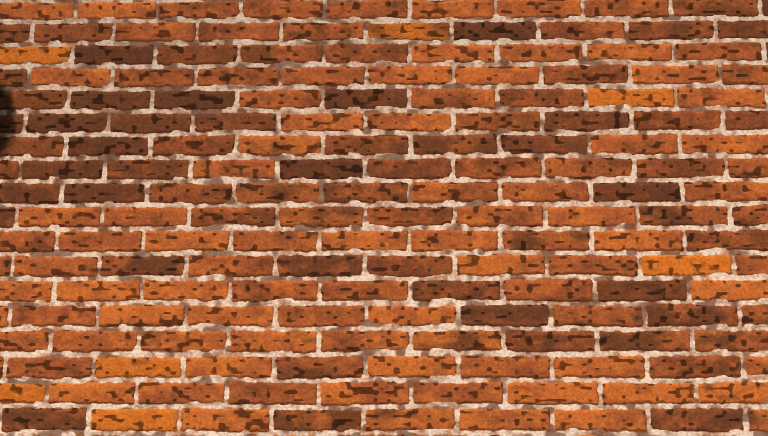
A WebGL 1 fragment shader for this texture:

```glsl
precision highp float;
// Weathered brick wall in running bond, seen slightly from below: 18 courses of
// about eight and a half bricks. Rounded boxes with noisy edges form the bricks;
// hashes vary their tone and size, layered noise adds soot, grain and chips.

uniform vec2 u_resolution;

float hash(vec2 p) {
  vec3 q = fract(vec3(p.xyx) * 0.1031);
  q += dot(q, q.yzx + 33.33);
  return fract((q.x + q.y) * q.z);
}

float noise(vec2 p) {
  vec2 i = floor(p), f = fract(p);
  f = f * f * (3.0 - 2.0 * f);
  return mix(mix(hash(i), hash(i + vec2(1.0, 0.0)), f.x),
             mix(hash(i + vec2(0.0, 1.0)), hash(i + 1.0), f.x), f.y);
}

float fbm(vec2 p) {
  float sum = 0.0, gain = 0.53;
  for (int i = 0; i < 4; i++) {
    sum += gain * noise(p);
    p = p * 2.1 + 17.3;
    gain *= 0.5;
  }
  return sum;
}

float roundedBox(vec2 p, vec2 halfSize, float radius) {
  vec2 d = abs(p) - halfSize + radius;
  return length(max(d, 0.0)) + min(max(d.x, d.y), 0.0) - radius;
}

// Wall coordinates: x counts bricks, y counts courses downward from the top.
vec2 wallSpace(vec2 uv) {
  float t = 1.0 - uv.y;
  t += 0.009 * (uv.x - 0.5) * uv.y;
  float x = (uv.x - 0.534) / (0.111 + 0.0115 * t);
  return vec2(x - 0.006 * x * x, 0.08 + 19.9 * t - 1.9 * t * t);
}

void main() {
  vec2 uv = gl_FragCoord.xy / u_resolution;
  vec2 p = gl_FragCoord.xy / u_resolution.y;
  float pixel = 18.0 / u_resolution.y;

  // Course and brick, with small irregularities in the joints
  vec2 wall = wallSpace(uv);
  wall.y += 0.09 * (noise(p * vec2(9.0, 30.0)) - 0.5);
  float course = floor(wall.y);
  wall.x += 0.5 * mod(course, 2.0) + 0.05 * (hash(vec2(course, 7.0)) - 0.5);
  vec2 id = vec2(floor(wall.x), course) + 40.0;
  vec2 local = (fract(wall) - 0.5) * vec2(3.65, 1.0);
  float toneHash = hash(id);
  float rareHash = hash(id + 91.7);
  float sootHash = hash(id + 53.1);

  // Brick outline: ragged, with chips along the lower edge
  float coarse = fbm(p * vec2(16.0, 24.0) + id * 3.7);
  float rough = fbm(p * vec2(60.0, 75.0));
  float grain = noise(p * vec2(210.0, 260.0));
  float lower = smoothstep(0.05, 0.45, local.y);
  vec2 halfSize = vec2(1.755, 0.425) - 0.03 * vec2(sootHash, rareHash);
  float edge = roundedBox(local, halfSize, 0.09) + 0.13 * (rough - 0.5);
  edge += 0.12 * lower * smoothstep(0.55, 0.8, noise(p * vec2(32.0, 20.0) + id));
  float brick = 1.0 - smoothstep(-0.75 * pixel, 0.75 * pixel, edge);

  // Fired clay, ranging from brown to orange
  float tone = 0.5 + 0.5 * (toneHash - 0.5) + 0.9 * (coarse - 0.5)
             + 0.5 * (rough - 0.5) + 0.22 * (0.5 - uv.y);
  vec3 clay = mix(vec3(0.47, 0.26, 0.15), vec3(0.65, 0.34, 0.185),
                  smoothstep(0.08, 0.5, tone));
  clay = mix(clay, vec3(0.79, 0.42, 0.19), smoothstep(0.43, 0.86, tone));
  clay = mix(clay, vec3(0.86, 0.46, 0.15), 0.7 * step(0.94, rareHash));

  // Soot, heavier toward the upper left, then grain and pits
  float sootiness = smoothstep(0.35, 1.0, uv.y) * (1.0 - 0.6 * uv.x);
  float soot = smoothstep(0.85 - 0.45 * sootiness, 1.15, sootHash + 0.9 * (coarse - 0.4));
  clay = mix(clay, vec3(0.33, 0.2, 0.14), 0.75 * soot);
  clay *= 0.9 + 0.2 * grain;
  clay *= 1.0 - 0.45 * smoothstep(0.68, 0.85, noise(p * vec2(65.0, 110.0) + 8.0));
  clay *= 1.0 + 0.13 * (1.0 - smoothstep(-0.4, -0.2, local.y));

  // Shaded underside and right end of each brick
  float under = smoothstep(0.27, 0.40, local.y + 0.22 * (rough - 0.5));
  float end = smoothstep(1.66, 1.74, local.x + 0.12 * (rough - 0.5));
  clay = mix(clay, vec3(0.27, 0.13, 0.08), max(0.62 * under, 0.4 * end));

  // Pale crumbly mortar with dark gaps
  vec3 mortar = mix(vec3(0.73, 0.54, 0.42), vec3(0.95, 0.82, 0.71),
                    smoothstep(0.2, 0.65, rough)) * (0.88 + 0.2 * grain);
  float gap = smoothstep(0.6, 0.8, noise(p * vec2(38.0, 50.0) + 31.0));
  mortar = mix(mortar, vec3(0.36, 0.2, 0.13), 0.6 * gap);
  mortar *= 1.0 - 0.15 * sootiness;

  // Dark stain on the left border
  vec3 color = mix(mortar, clay, brick);
  float stain = length((uv - vec2(0.0, 0.73)) / vec2(0.022, 0.095));
  color *= 1.0 - 0.65 * (1.0 - smoothstep(0.6, 1.1, stain + 0.3 * (rough - 0.5)));
  gl_FragColor = vec4(color, 1.0);
}
```
